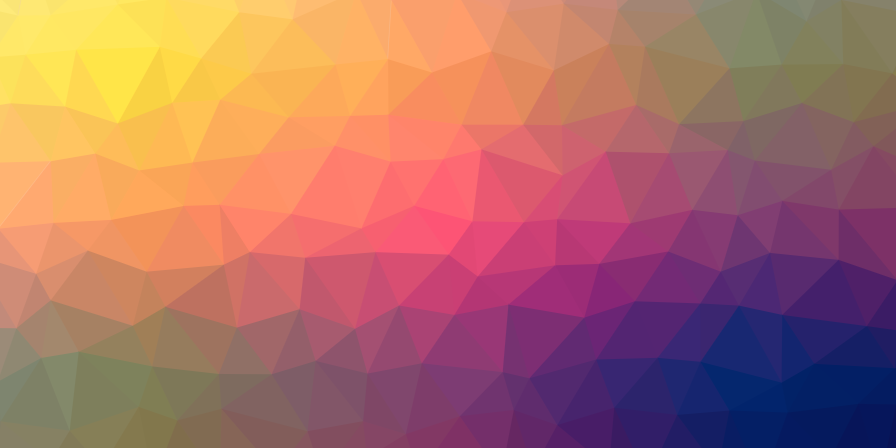
A WebGL 1 fragment shader for this background:

```glsl
precision highp float;
// Low-poly mosaic of jittered triangles, from yellow through pink to navy.
uniform vec2 u_resolution;

const vec2 SPACING = vec2(0.126, 0.115);  // lattice step in canvas heights
const vec2 ORIGIN = vec2(0.02, 0.065);
const float JITTER = 0.62;

vec2 hash2(vec2 p) {
  vec3 q = fract(p.xyx * vec3(0.1031, 0.1030, 0.0973));
  q += dot(q, q.yzx + 33.33);
  return fract((q.xx + q.yz) * q.zy);
}

// Seven evenly spaced stops, from pale yellow to deep navy.
vec3 palette(float t) {
  float s = clamp(t, 0.0, 1.0) * 6.0;
  vec3 c = vec3(1.00, 0.92, 0.48);
  c = mix(c, vec3(1.00, 0.87, 0.25), clamp(s, 0.0, 1.0));
  c = mix(c, vec3(1.00, 0.60, 0.40), clamp(s - 1.0, 0.0, 1.0));
  c = mix(c, vec3(1.00, 0.33, 0.46), clamp(s - 2.0, 0.0, 1.0));
  c = mix(c, vec3(0.53, 0.14, 0.46), clamp(s - 3.0, 0.0, 1.0));
  c = mix(c, vec3(0.00, 0.16, 0.44), clamp(s - 4.0, 0.0, 1.0));
  return mix(c, vec3(0.03, 0.07, 0.33), clamp(s - 5.0, 0.0, 1.0));
}

// The same ramp runs rightward and downward; the two are averaged.
vec3 gradient(vec2 uv) {
  return 0.5 * (palette(uv.x) + palette(1.0 - uv.y));
}

// Jittered lattice point; odd rows are shifted by half a step.
vec2 vertex(vec2 id) {
  vec2 shift = vec2(0.5 * mod(id.y, 2.0), 0.0);
  return id + shift + JITTER * (hash2(id + 37.0) - 0.5);
}

// Signed distance to the line a-b, positive on its left side.
float edge(vec2 p, vec2 a, vec2 b) {
  vec2 e = normalize(b - a);
  return e.x * (p.y - a.y) - e.y * (p.x - a.x);
}

// Flat colour of a counterclockwise triangle, weighted by its coverage.
vec4 facet(vec2 p, vec2 a, vec2 b, vec2 c, float pixel, float aspect) {
  float ab = edge(p, a, b);
  float inside = min(ab, min(edge(p, b, c), edge(p, c, a)));
  float cover = clamp(0.5 + inside / pixel, 0.0, 1.0);
  vec2 center = (a + b + c) / 3.0;
  vec2 uv = (center * SPACING + ORIGIN) / vec2(aspect, 1.0);
  vec2 rnd = hash2(floor(center * 64.0));
  vec3 color = gradient(uv) * (1.0 + 0.05 * (rnd.x - 0.5));
  // A rare pale hairline along one side.
  float seam = step(0.98, rnd.y) * (1.0 - smoothstep(0.0, 0.025, ab));
  color = mix(color, vec3(0.95, 0.80, 0.70), 0.35 * seam);
  return vec4(color, 1.0) * cover;
}

void main() {
  float aspect = u_resolution.x / u_resolution.y;
  vec2 p = (gl_FragCoord.xy / u_resolution.y - ORIGIN) / SPACING;
  float pixel = 1.0 / (u_resolution.y * SPACING.y);
  vec4 sum = vec4(0.0);

  // Two triangles for each nearby cell, split along the short diagonal.
  for (int j = -1; j <= 1; j++) {
    for (int i = -1; i <= 1; i++) {
      vec2 id = floor(p) + vec2(float(i), float(j));
      vec2 a = vertex(id);
      vec2 b = vertex(id + vec2(1.0, 0.0));
      vec2 c = vertex(id + vec2(0.0, 1.0));
      vec2 d = vertex(id + vec2(1.0, 1.0));
      bool oddRow = mod(id.y, 2.0) > 0.5;
      sum += facet(p, a, b, oddRow ? d : c, pixel, aspect);
      sum += facet(p, oddRow ? a : b, d, c, pixel, aspect);
    }
  }
  gl_FragColor = vec4(sum.rgb / max(sum.a, 0.001), 1.0);
}
```
